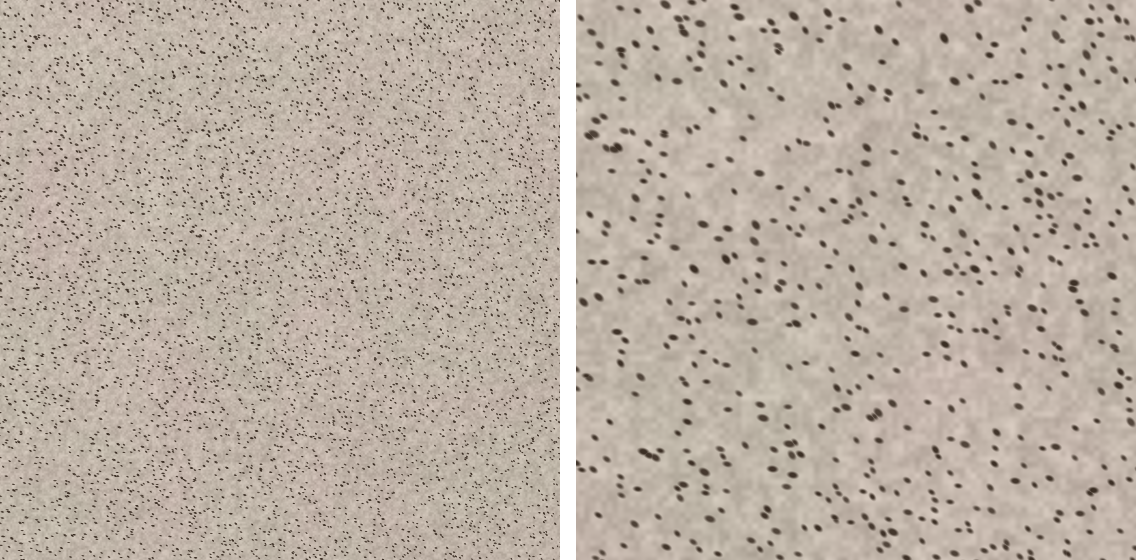
Left, the full canvas; right, a detail of the centre.
Write a three.js fragment shader that draws this texture.

```glsl
// Speckled beige stone: small dark tilted flecks on a finely grained ground.
// Flecks are cellular noise on a grid that tightens to the lower right;
// the ground is layered sines for mottling plus value noise for grain.

varying vec2 vUv;

const vec3 GROUND = vec3(0.760, 0.713, 0.667);
const vec3 FLECK = vec3(0.225, 0.175, 0.135);
const vec3 TINT = vec3(0.012, -0.006, 0.006);    // pink to green drift

const float CELLS = 105.0;         // fleck cells across at the upper left
const float TIGHTEN = 0.2;         // growth of cell density
const float FLECK_SHARE = 0.31;    // share of cells holding a fleck
const vec2 FLECK_RADII = vec2(0.30, 0.19);  // in cells
const float FLECK_ANGLE = -0.55;
const float ANGLE_SPREAD = 0.9;
const float EDGE = 0.12;           // softness in cells

const float FINE_GRAIN = 300.0;
const float COARSE_GRAIN = 130.0;
const float GRAIN_AMOUNT = 0.085;
const float MOTTLE_AMOUNT = 0.012;
const float SHADE_AMOUNT = 0.022;  // light upper left, darker lower right

float hash(vec2 p) {
  vec3 q = fract(p.xyx * vec3(0.1031, 0.1030, 0.0973));
  q += dot(q, q.yzx + 33.33);
  return fract((q.x + q.y) * q.z);
}

vec2 hash2(vec2 p) {
  return vec2(hash(p + 17.3), hash(p + 71.9));
}

float valueNoise(vec2 p) {
  vec2 i = floor(p);
  vec2 f = fract(p);
  f = f * f * (3.0 - 2.0 * f);
  float low = mix(hash(i), hash(i + vec2(1.0, 0.0)), f.x);
  float high = mix(hash(i + vec2(0.0, 1.0)), hash(i + 1.0), f.x);
  return mix(low, high, f.y);
}

// Layered sines, each turned and bent by the last; about -1 to 1.
float mottle(vec2 p) {
  float sum = 0.0;
  float weight = 0.5;
  for (int i = 0; i < 4; i++) {
    p = mat2(0.8, 0.6, -0.6, 0.8) * p * 1.7 + 1.3;
    p += 0.7 * sin(p.yx);
    sum += weight * sin(p.x) * sin(p.y);
    weight *= 0.75;
  }
  return sum;
}

// Darkest fleck covering this point, 0 to 1.
float flecks(vec2 p) {
  vec2 home = floor(p);
  float cover = 0.0;
  for (int y = -1; y <= 1; y++) {
    for (int x = -1; x <= 1; x++) {
      vec2 cell = home + vec2(float(x), float(y));
      float share = FLECK_SHARE * (1.0 + 0.35 * mottle(cell * 0.12));
      float present = step(hash(cell + 5.7), share);

      vec2 offset = p - cell - hash2(cell);
      vec2 traits = hash2(cell + 211.0);
      float angle = FLECK_ANGLE + ANGLE_SPREAD * (traits.x - 0.5);
      float c = cos(angle);
      float s = sin(angle);
      vec2 local = vec2(c * offset.x + s * offset.y,
                        c * offset.y - s * offset.x);

      float size = 0.82 + 0.5 * traits.y * traits.y * traits.y;
      vec2 radii = FLECK_RADII * size;
      float dist = (length(local / radii) - 1.0) * radii.y;
      float strength = mix(0.8, 1.0, hash(cell + 409.0));
      float shape = 1.0 - smoothstep(-EDGE, EDGE, dist);
      cover = max(cover, present * strength * shape);
    }
  }
  return cover;
}

void main() {
  // Ground: broad shade, soft mottling and fine grain
  float grain = valueNoise(vUv * FINE_GRAIN)
              + valueNoise(vUv * COARSE_GRAIN + 37.0) - 1.0;
  float shade = 0.5 * (vUv.y - vUv.x);
  float tone = GRAIN_AMOUNT * grain
             + MOTTLE_AMOUNT * mottle(vUv * 9.0)
             + SHADE_AMOUNT * shade;
  vec3 color = GROUND + tone + TINT * mottle(vUv * 6.0 + 8.0);

  // Flecks: measured from the upper left, where they are largest
  vec2 fromCorner = vec2(vUv.x, 1.0 - vUv.y);
  vec2 grid = CELLS * (fromCorner + TIGHTEN * fromCorner * fromCorner);
  grid.y = -grid.y;
  color = mix(color, FLECK, flecks(grid));

  gl_FragColor = vec4(color, 1.0);
}
```
